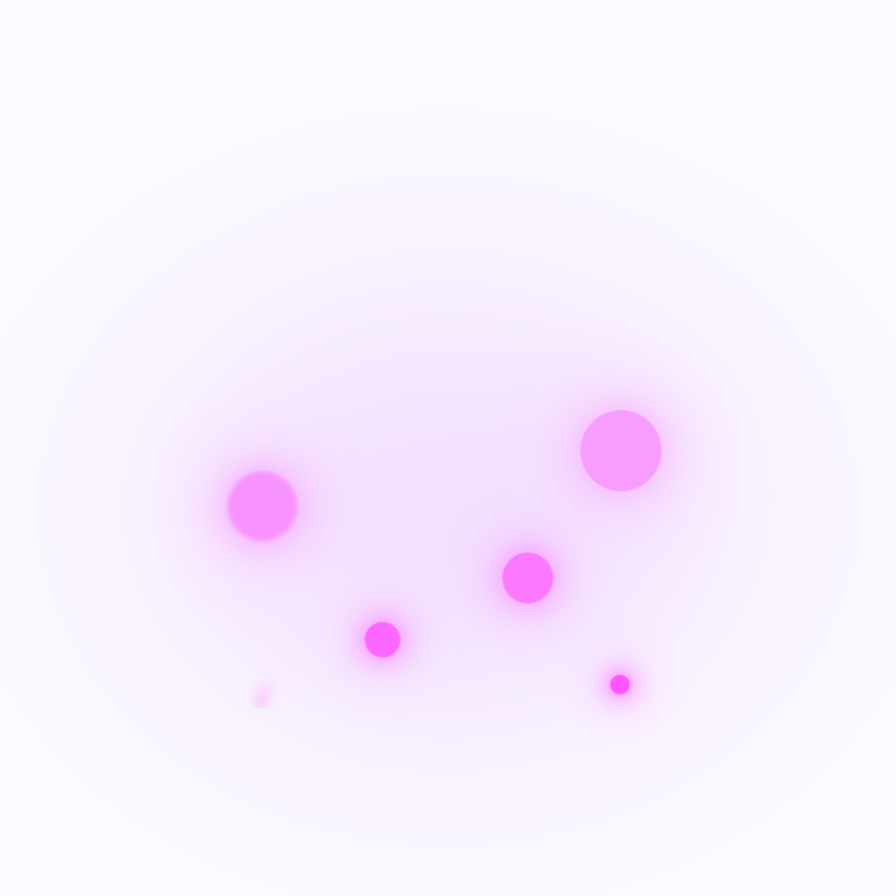
This background is drawn by a Shadertoy shader. Its source:

```glsl
const vec3 PAPER = vec3(0.99, 0.986, 1.0);
const vec3 SMALL_PINK = vec3(1.0, 0.24, 1.0);
const vec3 LARGE_PINK = vec3(0.97, 0.615, 1.0);
const float LARGEST_RADIUS = 0.046;

// Broad lavender haze
const vec2 HAZE_CENTER = vec2(0.5, 0.43);
const vec2 HAZE_SPREAD = vec2(0.25, 0.205);
const vec3 HAZE_TINT = vec3(0.042, 0.105, 0.0);

// Halo around each disc
const float HALO_STRENGTH = 0.43;
const float HALO_BASE = 0.008;
const float HALO_SCALE = 0.42;

// Faint wisp with a flat base
const vec2 WISP_CENTER = vec2(0.293, 0.221);
const vec2 WISP_SPREAD = vec2(0.0075, 0.012);
const float WISP_BASE = 0.2096;
const float WISP_LEAN = 0.2;
const float WISP_STRENGTH = 0.16;

// Discs: center, radius, edge softness
const int DISC_COUNT = 5;
const vec4 DISCS[DISC_COUNT] = vec4[DISC_COUNT](
    vec4(0.693, 0.497, 0.0460, 0.0025),
    vec4(0.293, 0.435, 0.0410, 0.0080),
    vec4(0.589, 0.355, 0.0290, 0.0025),
    vec4(0.427, 0.286, 0.0205, 0.0025),
    vec4(0.692, 0.236, 0.0115, 0.0025));

float gaussian(vec2 offset, vec2 spread) {
    vec2 q = offset / spread;
    return exp(-0.5 * dot(q, q));
}

vec3 addDisc(vec3 color, vec2 p, vec4 disc, float pixel) {
    float radius = disc.z;
    float dist = length(p - disc.xy) - radius;
    vec3 pink = mix(SMALL_PINK, LARGE_PINK, radius / LARGEST_RADIUS);

    float reach = HALO_BASE + HALO_SCALE * radius;
    float halo = HALO_STRENGTH * exp(-max(dist, 0.0) / reach);
    float edge = max(disc.w, pixel);
    float fill = 1.0 - smoothstep(-edge, edge, dist);
    return mix(color, pink, max(halo, fill));
}

float wisp(vec2 p, float pixel) {
    vec2 offset = p - WISP_CENTER;
    offset.x -= WISP_LEAN * offset.y;
    float cut = smoothstep(-pixel, pixel, p.y - WISP_BASE);
    return WISP_STRENGTH * cut * gaussian(offset, WISP_SPREAD);
}

void mainImage(out vec4 fragColor, in vec2 fragCoord) {
    float pixel = 1.0 / min(iResolution.x, iResolution.y);
    vec2 p = (fragCoord - 0.5 * iResolution.xy) * pixel + 0.5;

    vec3 color = PAPER - HAZE_TINT * gaussian(p - HAZE_CENTER, HAZE_SPREAD);
    color = mix(color, SMALL_PINK, wisp(p, pixel));
    for (int i = 0; i < DISC_COUNT; i++) {
        color = addDisc(color, p, DISCS[i], pixel);
    }
    fragColor = vec4(color, 1.0);
}
```
